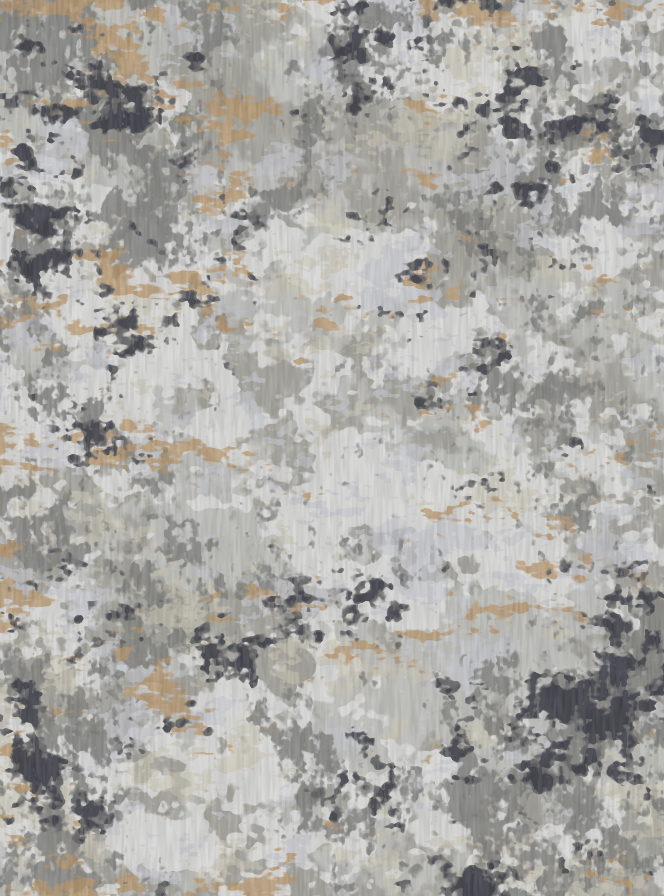
Reproduce this texture procedurally as a Shadertoy shader.

```glsl
// A worn abstract rug: ragged patches of grey, white, charcoal and tan over fine vertical threads.

// Random point (xy) and random tone (z) for a cell
vec3 hash3(vec2 cell) {
    vec3 q = fract(cell.xyx * vec3(0.1031, 0.1030, 0.0973));
    q += dot(q, q.yxz + 33.33);
    return fract((q.xxy + q.yzz) * q.zyx);
}

// Cellular noise: tones of nearby scattered points, softly blended
float cellular(vec2 p) {
    vec2 cell = floor(p), f = p - cell;
    float tone = 0.0, total = 1e-4;
    for (int j = -1; j <= 1; j++) {
        for (int i = -1; i <= 1; i++) {
            vec2 offset = vec2(i, j);
            vec3 point = hash3(cell + offset);
            vec2 d = offset + point.xy - f;
            float weight = exp(-5.0 * dot(d, d));
            tone += weight * point.z;
            total += weight;
        }
    }
    return tone / total;
}

// Layered cellular noise, centred on zero with a spread near one
float ragged(vec2 p) {
    float sum = 0.0, amplitude = 1.0;
    for (int octave = 0; octave < 5; octave++) {
        sum += amplitude * (cellular(p) - 0.5);
        p = p * 2.03 + vec2(17.3, 9.1);
        amplitude *= 0.82;
    }
    return sum * 2.85;
}

void mainImage(out vec4 fragColor, in vec2 fragCoord) {
    vec2 p = fragCoord / iResolution.y;

    // Vertical weave: short dry streaks and hair-thin threads
    float streak = cellular(p * vec2(170.0, 32.0) + 40.0) - 0.5;
    float thread = cellular(p * vec2(400.0, 45.0) + 90.0) - 0.5;

    // Broad wear: heavier toward the sides, the top and the lower part
    vec2 sway = p + 0.05 * sin(p.yx * vec2(13.0, 11.0) + vec2(0.6, 2.0));
    float wear = cos(11.8 * (sway.x - 0.12)) + cos(9.5 * (sway.y - 0.23));

    // Stone grey ground
    float ground = ragged(p * vec2(9.0, 8.0) + 3.0) + 0.5 * streak;
    vec3 color = mix(vec3(0.635, 0.63, 0.605), vec3(0.725, 0.725, 0.712),
                     smoothstep(-0.6, 0.5, ground));

    // White worn patches
    float white = ragged(p * vec2(7.0, 9.0) + 21.0) + 0.6 * streak - 0.12 * wear;
    color = mix(color, vec3(0.825, 0.825, 0.82), 0.94 * smoothstep(0.1, 0.6, white));

    // Thin washes of lavender and cream
    float wash = ragged(p * vec2(10.0, 17.0) + 55.0);
    color = mix(color, vec3(0.75, 0.755, 0.78), 0.65 * smoothstep(1.0, 1.4, wash));
    color = mix(color, vec3(0.765, 0.745, 0.685), 0.6 * smoothstep(1.0, 1.4, -wash));

    // Dry-brushed mid grey
    float brush = ragged(p * vec2(15.0, 13.0) + 72.0) + 0.42 * wear + 0.9 * streak;
    color = mix(color, vec3(0.5, 0.5, 0.49), 0.85 * smoothstep(0.6, 1.6, brush));

    // Tan strokes in level bands, denser on the left
    float tan_ = ragged(p * vec2(8.0, 17.0) + 110.0) + 0.5 * cos(37.0 * (p.y - 0.67))
               - 1.3 * (p.x - 0.35) + 0.6 * streak;
    color = mix(color, vec3(0.70, 0.575, 0.42), 0.75 * smoothstep(1.3, 1.95, tan_));

    // Charcoal stains, mottled inside
    float stain = 0.85 * ragged(p * vec2(9.0, 12.0) + 140.0) + 0.5 * wear + 0.6 * streak;
    vec3 charcoal = mix(vec3(0.43, 0.43, 0.435), vec3(0.27, 0.275, 0.305),
                        smoothstep(1.5, 2.0, stain + 0.8 * thread));
    color = mix(color, charcoal, 0.95 * smoothstep(1.2, 1.6, stain));

    // Thread shading
    color += 0.075 * thread + 0.02 * streak;
    fragColor = vec4(clamp(color, 0.0, 1.0), 1.0);
}
```
